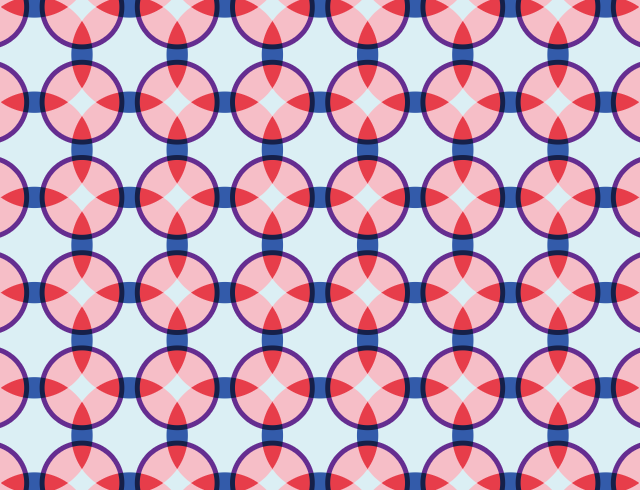
Give the GLSL for this pattern, as a WebGL 1 fragment shader.

```glsl
precision highp float;
// A square grid of ringed medallions joined by short bars.
// Large discs on the cell corners overlap; counting the overlaps and testing
// against the medallion's radius selects a flat colour for each region.

uniform vec2 u_resolution;

const float CELL_SIZE = 0.1943;     // fraction of canvas height
const float CORNER_RADIUS = 0.612;  // the rest are in cell units
const float RING_RADIUS = 0.419;
const float RING_HALF_WIDTH = 0.026;

const vec3 ICE = vec3(0.857, 0.939, 0.957);
const vec3 PINK = vec3(0.965, 0.745, 0.780);
const vec3 RED = vec3(0.906, 0.240, 0.290);
const vec3 PURPLE = vec3(0.395, 0.175, 0.565);
const vec3 BLUE = vec3(0.200, 0.355, 0.665);
const vec3 NAVY = vec3(0.085, 0.125, 0.285);

// Antialiased coverage of the region where distance is negative.
float coverage(float distance, float pixel) {
  return clamp(0.5 - distance / pixel, 0.0, 1.0);
}

float disc(vec2 p, vec2 center, float radius) {
  return length(p - center) - radius;
}

// Folds a square cell onto the wedge around its positive x axis.
vec2 foldToWedge(vec2 p) {
  vec2 q = abs(p);
  return vec2(max(q.x, q.y), min(q.x, q.y));
}

vec3 medallionCell(vec2 p, float pixel) {
  vec2 q = foldToWedge(p);

  // One corner disc makes a petal field, two make a lens on the axis.
  float field = coverage(disc(q, vec2(0.5), CORNER_RADIUS), pixel);
  float lens = coverage(disc(q, vec2(0.5, -0.5), CORNER_RADIUS), pixel);

  vec3 outside = mix(ICE, BLUE, lens);
  vec3 inside = mix(mix(ICE, PINK, field), RED, lens);
  vec3 ringColor = mix(PURPLE, NAVY, lens);

  // Medallion interior, then its outline on top.
  float rim = disc(p, vec2(0.0), RING_RADIUS);
  float ring = coverage(abs(rim) - RING_HALF_WIDTH, pixel);
  vec3 color = mix(outside, inside, coverage(rim, pixel));
  return mix(color, ringColor, ring);
}

void main() {
  // The canvas centre falls on a shared corner of four cells.
  float cellPixels = CELL_SIZE * u_resolution.y;
  vec2 grid = (gl_FragCoord.xy - 0.5 * u_resolution) / cellPixels;
  vec2 p = fract(grid) - 0.5;
  gl_FragColor = vec4(medallionCell(p, 1.0 / cellPixels), 1.0);
}
```
